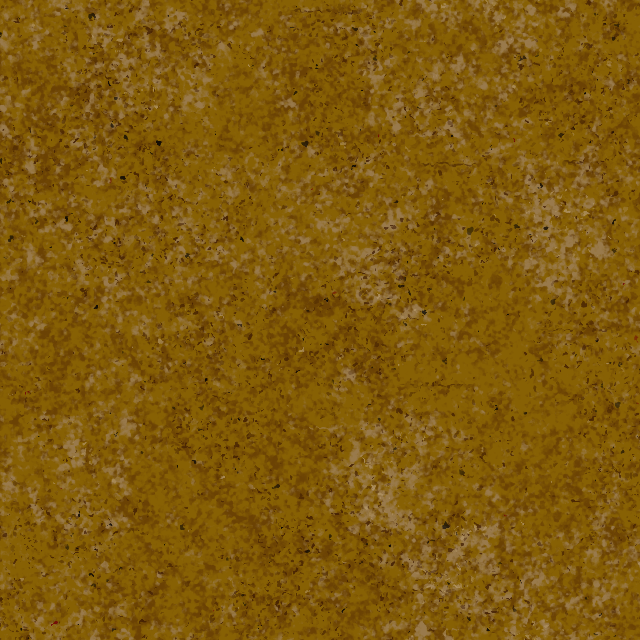
Give the GLSL for this texture, as a WebGL 1 fragment shader.

```glsl
precision highp float;
uniform vec2 u_resolution;

#define PATCH_SCALE 5.0
#define MOTTLE_SCALE 50.0
#define GRAIN_SCALE 190.0
#define RUST_SCALE 125.0
#define SOOT_SCALE 75.0
#define FLAKE_SCALE 130.0
#define RAGGEDNESS 0.007
#define EDGE_SOFTNESS 0.002

const vec3 GOLD  = vec3(0.53, 0.38, 0.015);
const vec3 BROWN = vec3(0.42, 0.26, 0.015);
const vec3 DUST  = vec3(0.60, 0.48, 0.30);
const vec3 FLAKE = vec3(0.70, 0.59, 0.41);
const vec3 RUST  = vec3(0.25, 0.11, 0.01);
const vec3 SOOT  = vec3(0.06, 0.04, 0.02);
const vec3 RED   = vec3(0.45, 0.04, 0.03);

vec3 hash3(vec2 p) {
  vec3 q = fract(p.xyx * vec3(0.1031, 0.1030, 0.0973));
  q += dot(q, q.yxz + 33.33);
  return fract((q.xxy + q.yzz) * q.zyx);
}

// Smooth cellular noise: random cell values blended around jittered centres
float cellBlend(vec2 p) {
  vec2 id = floor(p), f = p - id;
  float sum = 0.0, total = 0.0;
  for (int y = -1; y <= 1; y++)
    for (int x = -1; x <= 1; x++) {
      vec2 o = vec2(float(x), float(y));
      vec3 h = hash3(id + o);
      vec2 d = o + h.xy - f;
      float w = exp(-6.0 * dot(d, d));
      sum += w * h.z;
      total += w;
    }
  return sum / total;
}

float layered(vec2 p) {
  float sum = 0.0, total = 0.0, amp = 1.0;
  for (int i = 0; i < 4; i++) {
    sum += amp * cellBlend(p);
    total += amp;
    amp *= 0.65;
    p = p * 2.07 + 17.3;
  }
  return sum / total;
}

float edgeWidth() {
  return max(EDGE_SOFTNESS, 1.0 / u_resolution.y);
}

// Scattered, randomly turned ovals; share is the fraction of cells filled
float specks(vec2 uv, float scale, float seed, float share, float radius, float faintest) {
  vec2 p = uv * scale + seed, id = floor(p), f = p - id;
  float edge = edgeWidth() * scale, cover = 0.0;
  for (int y = -1; y <= 1; y++)
    for (int x = -1; x <= 1; x++) {
      vec2 o = vec2(float(x), float(y));
      vec3 h = hash3(id + o), k = hash3(id + o + 211.0);
      float c = cos(6.28 * k.x), s = sin(6.28 * k.x);
      vec2 d = mat2(c, s, -s, c) * (f - o - h.xy);
      float dist = length(d * vec2(1.0, 1.0 + 0.8 * k.y));
      float r = radius * mix(0.45, 1.4, k.z * k.z);
      float spot = 1.0 - smoothstep(r - 0.5 * edge, r + 0.5 * edge, dist);
      cover = max(cover, spot * step(h.z, share) * mix(faintest, 1.0, k.y));
    }
  return cover;
}

// Sparse thin horizontal scratches, at most one per wide cell
float scratches(vec2 uv, float seed, float share) {
  vec2 cells = vec2(5.0, 22.0);
  vec2 p = uv * cells + seed, id = floor(p);
  vec3 h = hash3(id);
  vec2 d = abs(p - id - mix(vec2(0.4, 0.2), vec2(0.6, 0.8), h.xy)) / cells;
  float halfLength = mix(0.02, 0.07, hash3(id + 57.0).x);
  float line = 1.0 - smoothstep(0.0005, 0.0005 + edgeWidth(), d.y);
  return line * (1.0 - smoothstep(halfLength * 0.7, halfLength, d.x)) * step(h.z, share);
}

void main() {
  vec2 uv = gl_FragCoord.xy / u_resolution.y;

  float patches = layered(uv * PATCH_SCALE + 3.0) - 0.5;
  float mottle = layered(uv * MOTTLE_SCALE + 41.0) - 0.5;
  float grain = cellBlend(uv * GRAIN_SCALE) - 0.5;
  float dustPatch = layered(uv * PATCH_SCALE * 1.2 + 73.0) - 0.5;
  float dustMottle = layered(uv * MOTTLE_SCALE + 97.0) - 0.5;
  float dustGrain = cellBlend(uv * GRAIN_SCALE * 0.9 + 55.0) - 0.5;
  float cluster = layered(uv * PATCH_SCALE * 1.5 + 131.0);

  // Ochre ground with fine pale dust
  float tone = 0.47 + 0.6 * patches + 1.5 * mottle + 0.95 * grain;
  vec3 color = mix(BROWN, GOLD, smoothstep(-0.2, 0.75, tone));
  float dust = 0.5 + 1.05 * dustPatch + 1.5 * dustMottle + 0.8 * dustGrain;
  color = mix(color, DUST, smoothstep(0.5, 1.25, dust));

  // Clustered flakes, rust and soot, with ragged outlines
  vec2 ragged = uv + RAGGEDNESS * vec2(grain, dustGrain);
  float crowd = smoothstep(0.43, 0.68, cluster);
  float bare = smoothstep(0.14, 0.32, dustPatch);
  color = mix(color, FLAKE, 0.8 * specks(ragged, FLAKE_SCALE, 19.0, mix(0.006, 0.35, bare), 0.38, 0.3));
  color = mix(color, RUST, 0.85 * specks(ragged, RUST_SCALE, 301.0, mix(0.06, 0.5, crowd), 0.38, 0.2));
  color = mix(color, SOOT, specks(ragged, SOOT_SCALE, 163.0, mix(0.015, 0.09, crowd), 0.23, 0.5));
  color = mix(color, RED, specks(ragged, 40.0, 77.0, 0.006, 0.12, 0.5));

  // Broken scratches and a few large chips
  float broken = smoothstep(-0.25, 0.15, grain + mottle);
  color = mix(color, RUST, 0.6 * broken * scratches(ragged, 11.0, 0.05));
  color = mix(color, DUST, 0.7 * broken * scratches(ragged, 207.0, 0.03));
  color = mix(color, FLAKE, specks(ragged, 9.0, 29.0, 0.03, 0.07, 0.6));
  color = mix(color, SOOT, specks(ragged, 7.0, 53.0, 0.03, 0.1, 0.8));

  gl_FragColor = vec4(color, 1.0);
}
```
